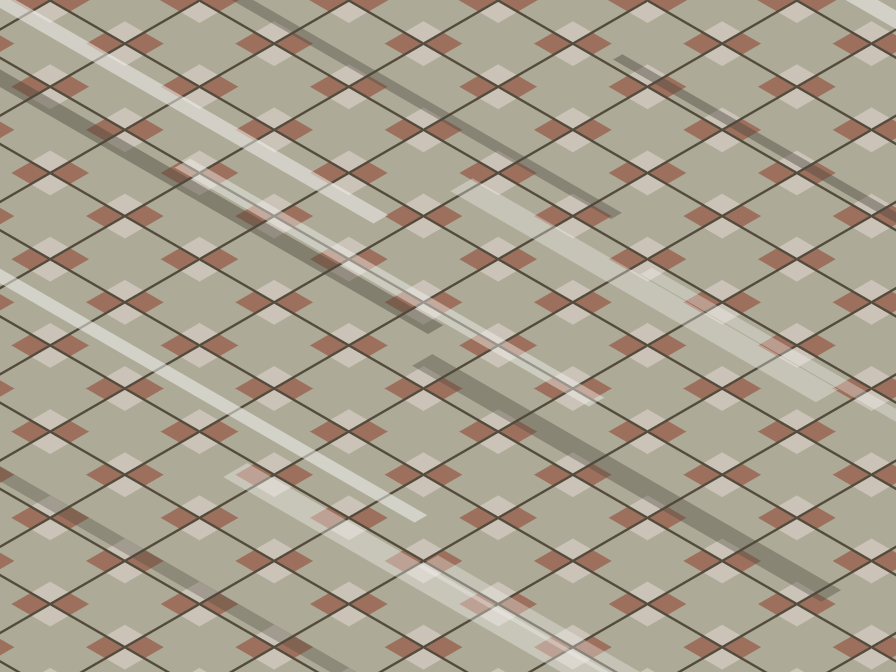
Reproduce this pattern procedurally as a Shadertoy shader.

```glsl
// Argyle lattice: thin crossing lines with small clay and pale diamonds at each crossing,
// under translucent light and dark streaks. Skewed axes (u, v) turn every rhombus into a
// square, so the lattice is a rounded repeat and each streak is a plain box.

vec3 hash31(float n) {
    vec3 p = fract(n * vec3(0.1031, 0.1030, 0.0973));
    p += dot(p, p.yzx + 33.33);
    return fract((p.xxy + p.yzz) * p.zyx);
}

// Lattice axes: u is constant along falling lines, v along rising ones.
// Both grow by 2 per unit of distance across their lines.
vec2 toLattice(vec2 p) {
    p -= vec2(0.336, 0.455);
    return vec2(p.x + sqrt(3.0) * p.y, p.x - sqrt(3.0) * p.y);
}

// Antialiased coverage of a signed distance
float fill(float dist, float pixel) {
    return clamp(0.5 - dist / pixel, 0.0, 1.0);
}

vec3 argyle(vec2 uv, float pixel) {
    vec2 cell = uv - round(uv);
    vec2 a = abs(cell);
    vec3 color = vec3(0.68, 0.667, 0.592);

    // Clay to the sides of the crossing, pale above and below
    vec3 clay = vec3(0.612, 0.439, 0.361);
    vec3 pale = vec3(0.796, 0.765, 0.722);
    vec3 diamond = cell.x * cell.y > 0.0 ? clay : pale;
    color = mix(color, diamond, fill((max(a.x, a.y) - 0.26) * 0.5, pixel));

    // Crossing lines
    float lineDist = min(a.x, a.y) * 0.5 - 0.008;
    return mix(color, vec3(0.325, 0.295, 0.235), fill(lineDist, pixel));
}

vec3 addStreaks(vec3 color, vec2 uv, vec2 canvas, float pixel) {
    for (int i = 0; i < 13; i++) {
        // Even scatter from a low-discrepancy sequence, sizes from the hash
        vec2 center = canvas * fract(vec2(0.17, 0.87) + float(i) * vec2(0.7549, 0.5698));
        vec3 rnd = hash31(float(i) + 3.0);
        vec2 halfSize = vec2(mix(0.06, 0.19, rnd.x), mix(2.4, 3.2, rnd.y));
        vec2 d = (abs(uv - toLattice(center)) - halfSize) * 0.5;
        float cover = fill(max(d.x, d.y), pixel);

        bool dark = (i & 4) != 0;
        vec3 tint = dark ? vec3(0.30, 0.28, 0.24) : vec3(0.96, 0.96, 0.95);
        float opacity = dark ? mix(0.3, 0.45, rnd.z) : mix(0.32, 0.55, rnd.z);
        color = mix(color, tint, cover * opacity);
    }
    return color;
}

void mainImage(out vec4 fragColor, in vec2 fragCoord) {
    // One unit is one repeat; six repeats span the width
    float pixel = 6.0 / iResolution.x;
    vec2 uv = toLattice(fragCoord * pixel);
    vec3 color = argyle(uv, pixel);
    color = addStreaks(color, uv, iResolution.xy * pixel, pixel);
    fragColor = vec4(color, 1.0);
}
```
